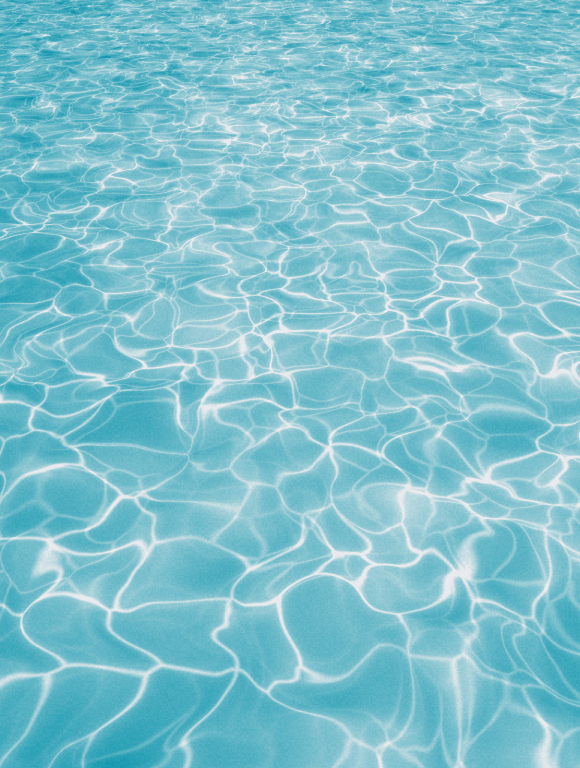
This texture is drawn by a Shadertoy shader. Its source:

```glsl
// Sunlit pool water: a web of caustic light receding into distant ripples.

const vec3 DEEP = vec3(0.19, 0.64, 0.72);
const vec3 FOAM = vec3(0.81, 0.88, 0.90);
const float HORIZON = 1.25;   // height of the vanishing line
const float CELL = 0.100;     // size of one light cell on the water plane
const float TILT = 1.25;      // depth stretch of the plane

float hash(vec2 p) {
    vec3 q = fract(vec3(p.xyx) * 0.1031);
    q += dot(q, q.yzx + 33.33);
    return fract((q.x + q.y) * q.z);
}

vec2 hash2(vec2 p) {
    return vec2(hash(p), hash(p + vec2(37.2, 91.7)));
}

float noise(vec2 p) {
    vec2 i = floor(p), f = fract(p);
    f = f * f * f * (f * (f * 6.0 - 15.0) + 10.0);
    vec2 e = vec2(0.0, 1.0);
    return mix(mix(hash(i), hash(i + e.yx), f.x),
               mix(hash(i + e.xy), hash(i + e.yy), f.x), f.y);
}

vec2 warp(vec2 p, float amount) {
    return p + amount * (vec2(noise(p), noise(p + 19.7)) - 0.5);
}

float fbm(vec2 p) {
    float sum = 0.0, amp = 0.5;
    for (int i = 0; i < 3; i++) {
        sum += amp * noise(p);
        p = mat2(1.6, 0.9, -0.9, 1.6) * p + 7.3;
        amp *= 0.5;
    }
    return sum / 0.875;
}

// Gaps from the nearest seed to the second (edges) and third (corners)
vec2 cellGaps(vec2 p) {
    vec2 home = floor(p);
    vec3 d = vec3(9.0);
    for (int j = -1; j <= 1; j++) {
        for (int i = -1; i <= 1; i++) {
            vec2 cell = home + vec2(i, j);
            float r = length(cell + 0.08 + 0.84 * hash2(cell) - p);
            if (r < d.x) d = vec3(r, d.xy);
            else if (r < d.y) d = vec3(d.x, r, d.y);
            else d.z = min(d.z, r);
        }
    }
    return d.yz - d.x;
}

// Bright line with a soft flank
float thread(float gap, float width) {
    return 1.0 - smoothstep(0.0, width, gap);
}

// Thin curved fold along the middle level of a noise field
float fold(vec2 p, float sharpness) {
    return pow(1.0 - abs(2.0 * noise(p) - 1.0), sharpness);
}

// Broad light and shade over the pool
float poolShade(vec2 st) {
    float left = 1.0 - smoothstep(0.0, 0.42, st.x);
    float corner = 1.0 - smoothstep(0.0, 0.4, length(st - vec2(1.0, 0.0)));
    vec2 away = st - vec2(0.55, 0.7);
    return mix(-0.07, 0.02, smoothstep(0.0, 0.5, st.y)) - 0.20 * left
         - 0.14 * corner + 0.10 * exp(-6.0 * dot(away, away))
         - 0.10 * smoothstep(0.85, 1.0, st.y);
}

// Brightness of the water, 0 for deep and 1 for foam
float waterTone(vec2 st, float aspect) {
    float z = 1.0 / (HORIZON - st.y);
    vec2 q = vec2((st.x - 0.5) * aspect, TILT) * z / CELL;
    float far = smoothstep(0.55, 0.95, st.y);

    // Bend the plane so that the web becomes wavy
    vec2 bent = warp(warp(q, 0.85) * 2.1, 0.75) / 2.1;
    vec2 gaps = cellGaps(bent + 3.0);
    vec2 fine = cellGaps(bent * 1.45 + 41.0);

    float power = smoothstep(0.15, 0.8, noise(q * 0.8 + 5.0));
    float web = thread(gaps.x, mix(0.08, 0.12, power)) * mix(0.45, 1.0, power);
    float veil = thread(fine.x, 0.13) * smoothstep(0.3, 0.75, noise(q * 0.7 + 63.0));
    float knot = exp(-16.0 * gaps.y) * power;

    float tone = 0.29 + poolShade(st);
    tone += 0.62 * (fbm(bent * 1.1 + 11.0) - 0.5);
    tone += 0.28 * exp(-5.0 * gaps.x) + 0.12 * exp(-6.0 * fine.x);
    tone += mix(0.50, 0.32, far) * web + 0.25 * veil + 0.14 * knot;
    tone += 0.16 * fold(bent * 1.1 + 23.0, 7.0);

    // Distant ripples with glints
    float ripple = fbm(q * vec2(1.1, 1.3) + 80.0);
    tone += far * (0.75 * (ripple - 0.5) + 0.22 * fold(q * 1.3 + 130.0, 8.0) - 0.04);
    return tone;
}

void mainImage(out vec4 fragColor, in vec2 fragCoord) {
    float aspect = iResolution.x / iResolution.y;
    float tone = 0.0;

    // Smooth the steep far part with several samples per pixel
    for (int k = 0; k < 4; k++) {
        vec2 shift = vec2(fract(float(k) * 0.5 + 0.25), (float(k) + 0.5) / 4.0) - 0.5;
        tone += 0.25 * waterTone((fragCoord + shift) / iResolution.xy, aspect);
    }

    // Fine grain
    vec2 speck = floor(fragCoord / iResolution.y * 512.0);
    tone += 0.10 * (hash(speck) - 0.5);

    fragColor = vec4(mix(DEEP, FOAM, clamp(tone, -0.18, 1.16)), 1.0);
}
```
